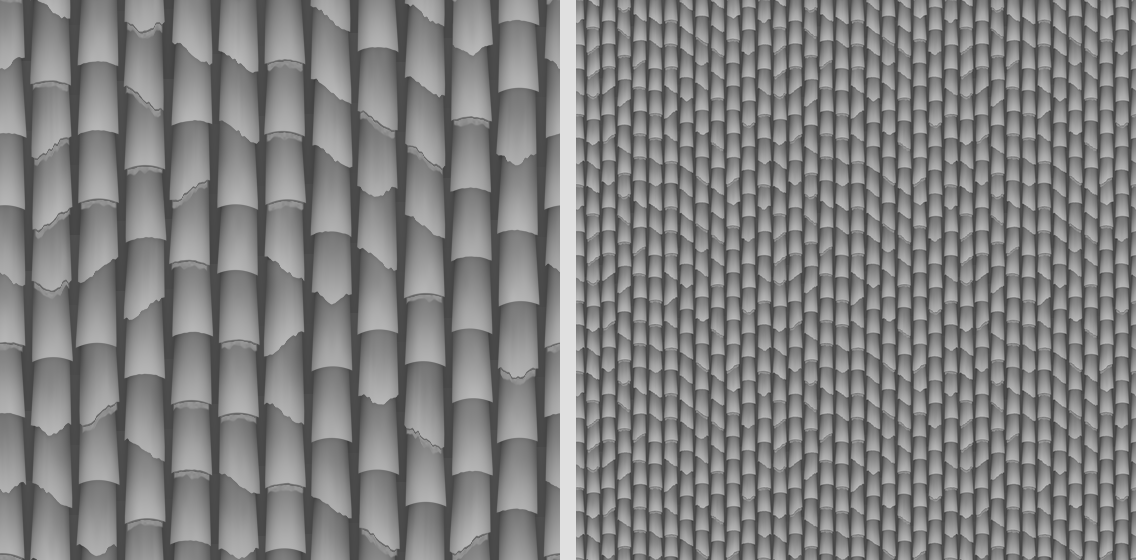
Left, the tile; right, the same tile 3 across and 3 down.
Write a WebGL 2 fragment shader that draws this pattern.

```glsl
#version 300 es
precision highp float;

uniform vec2 u_resolution;
out vec4 fragColor;

const vec2 GRID = vec2(12.0, 8.0);   // columns, tiles per column
const float COLUMN_SHIFT = 0.1;
const float COLUMN_DROP[12] = float[12](
  0.92, 0.11, 0.87, 0.38, 0.74, 0.88, 0.87, 0.27, 0.71, 0.20, 0.70, 0.28);

const float GAP_SHADE = 0.295;
const float LIP_SHADE = 0.61;
const float TILE_LOW_SHADE = 0.71;
const float TILE_HIGH_SHADE = 0.48;
const float LOW_HALF_WIDTH = 0.435;
const float HIGH_HALF_WIDTH = 0.375;

float hash(vec2 p, float seed) {
  vec3 q = fract(vec3(p.xyx + seed * 1.37) * vec3(0.1031, 0.1030, 0.0973));
  q += dot(q, q.yzx + 33.33);
  return fract((q.x + q.y) * q.z);
}

float signedHash(vec2 p, float seed) {
  return 2.0 * hash(p, seed) - 1.0;
}

float noise(vec2 p, float seed) {
  vec2 i = floor(p), f = fract(p);
  f = f * f * (3.0 - 2.0 * f);
  float low = mix(hash(i, seed), hash(i + vec2(1.0, 0.0), seed), f.x);
  float high = mix(hash(i + vec2(0.0, 1.0), seed), hash(i + 1.0, seed), f.x);
  return mix(low, high, f.y);
}

// Height of the lower rim across the tile, u runs from -1 to 1
float rimHeight(float u, vec2 id, float seed) {
  float kind = hash(id, 3.0);
  float rough = noise(vec2(u * 7.0 + 20.0, 1.0), seed) - 0.5;
  float arch = -0.065 * u * u + 0.012 * rough * step(0.75, kind);
  float notch = 0.14 * smoothstep(0.05, 0.85, abs(u + 0.12 * signedHash(id, 4.0))) - 0.075;
  float slant = 0.12 - 0.25 * smoothstep(-0.85, 0.8, u) - 0.03 * u;
  float flipped = 0.12 - 0.25 * smoothstep(-0.85, 0.8, -u) + 0.03 * u;
  float broken = kind < 0.17 ? notch : (kind < 0.36 ? slant : flipped);
  return kind < 0.42 ? broken + 0.05 * rough : arch;
}

// Rounded clay: lighter toward the rim, darker toward the sides
float clayShade(float u, float t, vec2 id, float seed) {
  float shade = mix(TILE_LOW_SHADE, TILE_HIGH_SHADE, smoothstep(-0.15, 1.1, t));
  shade -= 0.17 * pow(min(abs(u - 0.04), 1.1), 2.6);
  shade += 0.015 * signedHash(id, 5.0);
  return shade + 0.02 * (noise(vec2(u, t) * 3.0 + 9.0, seed) - 0.5);
}

// Paints one tile over the shade beneath it; q.y is zero at the rim
float layTile(float under, vec2 q, vec2 id, vec2 pixel) {
  float seed = 11.0 + 90.0 * hash(id, 1.0);
  float lean = 0.045 * signedHash(id, 6.0);
  float x = q.x - 0.02 * signedHash(id, 7.0) - lean * (q.y - 0.5);
  float halfWidth = mix(LOW_HALF_WIDTH, HIGH_HALF_WIDTH, clamp(q.y, 0.0, 1.3));
  float u = x / halfWidth;
  float t = q.y - 0.04 * signedHash(id, 8.0) - rimHeight(clamp(u, -1.1, 1.1), id, seed)
          - 0.015 * u * signedHash(id, 9.0);

  // Contact shadow below the rim
  float across = 1.0 - smoothstep(0.8, 0.92, abs(u));
  float below = 1.0 - smoothstep(0.0, pixel.y, t);
  under -= 0.045 * across * below * exp(min(t, 0.0) * 22.0);

  // Ragged mortar lip with a thin crack
  float hasLip = step(0.73, hash(id, 10.0));
  float depth = 0.075 + 0.065 * noise(vec2(u * 4.0 + 15.0, 4.0), seed);
  float lip = smoothstep(-depth - 0.012, -depth + 0.025, t) * below * across * hasLip;
  float grain = 0.07 * (noise(vec2(u * 8.0, t * 30.0) + 40.0, seed) - 0.5);
  under = mix(under, LIP_SHADE + grain + 0.4 * t, lip * 0.85);
  float crackWidth = 0.01 + 0.012 * noise(vec2(u * 6.0 + 30.0, 7.0), seed);
  float crack = 1.0 - smoothstep(crackWidth, crackWidth + pixel.y, abs(t + 0.004));
  under = mix(under, 0.34, crack * across * hasLip * 0.7);

  float side = 1.0 - smoothstep(-pixel.x, pixel.x, abs(x) - halfWidth);
  float body = smoothstep(-pixel.y, pixel.y, t) * (1.0 - smoothstep(1.36, 1.4, t));
  return mix(under, clayShade(u, t, id, seed), side * body);
}

// Shaded channel between columns, with faint overlapping courses
float channelShade(vec2 p) {
  float gap = mod(floor(p.x), GRID.x);
  float course = p.y + hash(vec2(gap, 2.0), 12.0);
  float row = mod(floor(course), GRID.y);
  float middle = 1.0 - abs(2.0 * fract(p.x) - 1.0);
  return GAP_SHADE - 0.03 + 0.03 * smoothstep(0.6, 1.0, middle)
       + 0.014 * (fract(course) - 0.5) + 0.009 * signedHash(vec2(gap, row), 13.0);
}

void main() {
  vec2 p = gl_FragCoord.xy / u_resolution * GRID;
  vec2 pixel = 0.8 * GRID / u_resolution;
  p.x -= COLUMN_SHIFT;
  float shade = channelShade(p);

  float column = floor(p.x + 0.5);
  float wrapped = mod(column, GRID.x);
  float y = p.y + COLUMN_DROP[int(wrapped)];

  // Lower tiles first, so upper rims overlap them
  for (int k = -1; k <= 1; k++) {
    float row = floor(y) + float(k);
    vec2 id = vec2(wrapped, mod(row, GRID.y));
    shade = layTile(shade, vec2(p.x - column, y - row), id, pixel);
  }
  fragColor = vec4(vec3(clamp(shade, 0.0, 1.0)), 1.0);
}
```
